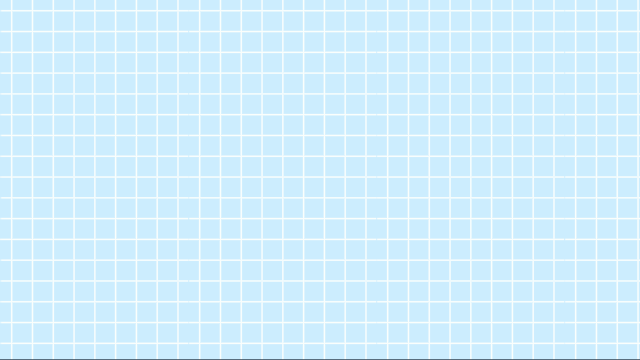
Write a WebGL 1 fragment shader that draws this pattern.

```glsl
precision highp float;

uniform vec2 u_resolution;

// Lengths are fractions of the canvas height.
const float PITCH = 0.05774;
const float LINE_WIDTH = 0.0042;
const float TILE_WIDTH = 0.5222;
const float TILE_START = 0.0019;
const float FIRST_COLUMN = 0.0306;
const float LAST_COLUMN = 8.0;
const float FIRST_ROW = 0.0463;
const float SEAM_WIDTH = 0.0026;
const float BORDER_HEIGHT = 0.0021;

const vec3 SKY = vec3(0.80, 0.93, 0.995);
const vec3 CHALK = vec3(0.98, 0.995, 0.99);
const vec3 BORDER = vec3(0.20, 0.27, 0.33);

// Share of a soft pixel footprint covered by a band around zero.
float bandCoverage(float dist, float width, float footprint) {
    float upper = min(dist + 0.5 * footprint, 0.5 * width);
    float lower = max(dist - 0.5 * footprint, -0.5 * width);
    return clamp((upper - lower) / footprint, 0.0, 1.0);
}

// Distance to the nearest of evenly spaced lines, limited to an index range.
float lineDistance(float x, float first, float pitch, float lastIndex) {
    float index = clamp(floor((x - first) / pitch + 0.5), 0.0, lastIndex);
    return abs(x - first - index * pitch);
}

// Uneven strength of the small breaks from row to row.
float seamWear(float row, float tile) {
    float wave = sin(row * 2.1 + tile * 1.3) + 0.5 * sin(row * 4.7 - tile);
    return clamp(0.55 + 0.3 * wave, 0.15, 1.0);
}

void main() {
    vec2 p = gl_FragCoord.xy / u_resolution.y;
    float pixel = 1.0 / u_resolution.y;
    float footprint = 1.15 * pixel;

    // Nine columns per tile, with a slightly wider cell at each seam
    float tileX = mod(p.x - TILE_START, TILE_WIDTH);
    float columnDist = lineDistance(tileX, FIRST_COLUMN, PITCH, LAST_COLUMN);
    float columns = bandCoverage(columnDist, LINE_WIDTH, footprint);

    // Rows, broken where tiles meet
    float rowDist = lineDistance(p.y, FIRST_ROW, PITCH, 16.0);
    float rows = bandCoverage(rowDist, LINE_WIDTH, footprint);
    float row = floor((p.y - FIRST_ROW) / PITCH + 0.5);
    float seam = floor((p.x - TILE_START) / TILE_WIDTH + 0.5);
    float seamDist = min(tileX, TILE_WIDTH - tileX);
    float gap = bandCoverage(seamDist, SEAM_WIDTH, footprint);
    rows *= 1.0 - gap * seamWear(row, seam);

    vec3 color = mix(SKY, CHALK, max(columns, rows));

    // Thin dark edge along the bottom
    float border = bandCoverage(p.y, 2.0 * BORDER_HEIGHT, pixel);
    color = mix(color, BORDER, border);

    gl_FragColor = vec4(color, 1.0);
}
```
